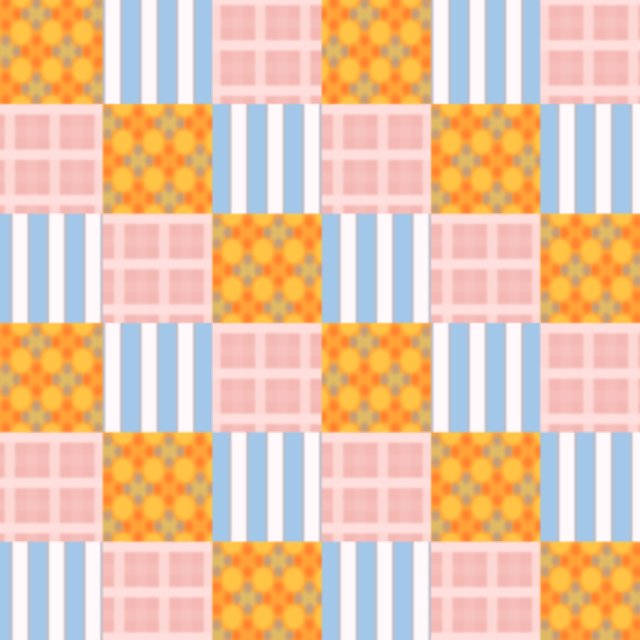
Write a WebGL 2 fragment shader that draws this pattern.

```glsl
#version 300 es
precision highp float;
// Patchwork of three square cloths laid in diagonal runs: an orange diamond
// print, blue stripes and a pink check. Each cloth is a function of the local
// patch coordinate; a small grid of samples softens the seams.

#define PATCHES 5.851                 // patches across the canvas
#define ORIGIN vec2(0.060, 0.048)     // part of the first patch cut off, from top left
#define SEAM_BLUR 0.024               // softness, in patches
#define STRIPES 3.0                   // stripe pairs per patch
#define STRIPE_PHASE 0.23
#define CHECK_PITCH vec2(0.410, 0.415)
#define CHECK_CENTRE vec2(0.355, 0.255)
#define DIAMOND_PITCH vec2(0.282, 0.343)
#define DIAMOND_CENTRE vec2(0.606, 0.175)

uniform vec2 u_resolution;
out vec4 fragColor;

const vec3 YELLOW = vec3(1.00, 0.77, 0.27);
const vec3 AMBER = vec3(1.00, 0.64, 0.22);
const vec3 ORANGE = vec3(1.00, 0.51, 0.18);
const vec3 TAN = vec3(0.88, 0.73, 0.39);
const vec3 TAUPE = vec3(0.77, 0.61, 0.47);
const vec3 BLUE = vec3(0.64, 0.78, 0.91);
const vec3 GREY = vec3(0.74, 0.73, 0.76);
const vec3 WHITE = vec3(1.00, 0.975, 0.985);
const vec3 PALE_PINK = vec3(1.00, 0.875, 0.865);
const vec3 PINK = vec3(0.97, 0.765, 0.75);
const vec3 ROSE = vec3(0.95, 0.69, 0.67);

// Falls from 1 to 0 as d grows past the edge.
float inside(float d, float edge, float soft) {
    return 1.0 - smoothstep(edge - soft, edge + soft, d);
}

// Alternating tan and amber diamonds, four dots on each, yellow between.
vec3 diamondCloth(vec2 p) {
    vec2 s = (p - DIAMOND_CENTRE) / DIAMOND_PITCH;
    vec2 site = floor(s + 0.5);
    vec2 d = abs(s - site);
    bool isTan = mod(site.x + site.y, 2.0) < 0.5;
    float dots = min(length(d - vec2(0.37, 0.0)), length(d - vec2(0.0, 0.29)));
    vec3 color = mix(YELLOW, AMBER, smoothstep(0.22, 0.42, length(d - 0.5)));
    color = mix(color, isTan ? TAN : AMBER, inside(d.x + d.y, 0.40, 0.09));
    return mix(color, isTan ? TAUPE : ORANGE, inside(dots, 0.14, 0.10));
}

// Blue and white bands with a grey line between them.
vec3 stripeCloth(vec2 p) {
    float t = abs(fract(p.x * STRIPES - STRIPE_PHASE + 0.5) - 0.5);
    vec3 color = mix(BLUE, GREY, smoothstep(0.20, 0.26, t));
    return mix(color, WHITE, smoothstep(0.26, 0.33, t));
}

// Soft pink blocks, woven darker in four bands around a lighter middle.
vec3 checkCloth(vec2 p) {
    vec2 a = abs(fract((p - CHECK_CENTRE) / CHECK_PITCH + 0.5) - 0.5);
    vec2 block = 1.0 - smoothstep(vec2(0.34), vec2(0.43), a);
    vec2 band = smoothstep(vec2(0.06), vec2(0.18), a) * block;
    vec3 color = mix(PALE_PINK, PINK, block.y * mix(0.28, 1.0, block.x));
    return mix(color, ROSE, 0.28 * (band.x + band.y) * block.x * block.y);
}

vec3 patchwork(vec2 p) {
    vec2 patchId = floor(p);
    vec2 local = fract(p);
    // Every third row is sewn in mirrored.
    if (mod(patchId.y, 3.0) < 0.5) local.x = 1.0 - local.x;
    float kind = mod(patchId.x - patchId.y, 3.0);
    if (kind < 0.5) return diamondCloth(local);
    return kind < 1.5 ? stripeCloth(local) : checkCloth(local);
}

void main() {
    float side = min(u_resolution.x, u_resolution.y);
    vec2 fromTop = vec2(gl_FragCoord.x, u_resolution.y - gl_FragCoord.y) / side;
    vec2 p = fromTop * PATCHES + ORIGIN;
    float span = max(SEAM_BLUR, PATCHES / side);

    // Average a 4 by 4 grid of samples.
    vec3 sum = vec3(0.0);
    for (int i = 0; i < 16; i++) {
        vec2 offset = (vec2(i % 4, i / 4) - 1.5) / 4.0;
        sum += patchwork(p + offset * span);
    }
    fragColor = vec4(sum / 16.0, 1.0);
}
```
